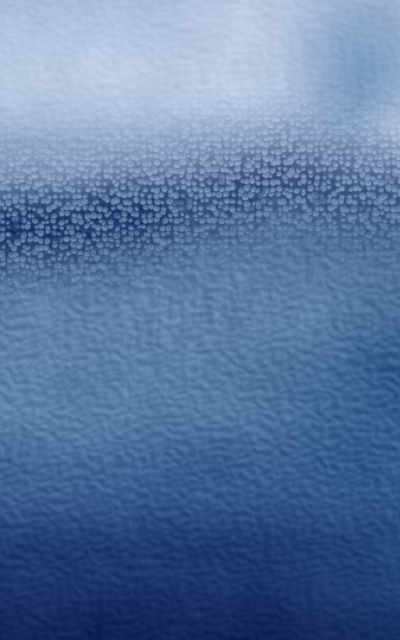
Give the GLSL for this texture, as a Shadertoy shader.

```glsl
const float BEAD_SCALE = 100.0;   // beads per canvas height
const float RIPPLE_SCALE = 85.0;  // fine relief of the misted glass
const float RIPPLE_DEPTH = 0.075;
const float BAND_WIDTH = 0.058;
const float BAND_DEPTH = 0.92;
const float STREAK_DEPTH = 0.045;
const vec3 CLEAR_GLASS = vec3(0.10, 0.19, 0.39);
const vec3 BRIGHT_MIST = vec3(0.78, 0.83, 0.92);
const vec3 BLUE_MIST = vec3(0.47, 0.60, 0.75);
const vec3 DEEP_TEAL = vec3(0.16, 0.33, 0.52);

// Backdrop colours, evenly spaced from top to bottom
const vec3 BACKDROP[9] = vec3[9](
    vec3(0.67, 0.74, 0.85), vec3(0.71, 0.78, 0.88), vec3(0.57, 0.66, 0.79),
    vec3(0.36, 0.48, 0.64), vec3(0.38, 0.51, 0.66), vec3(0.34, 0.48, 0.64),
    vec3(0.22, 0.36, 0.55), vec3(0.12, 0.22, 0.43), vec3(0.07, 0.14, 0.34));

vec2 hash2(vec2 cell) {
    vec3 h = fract(cell.xyx * vec3(0.1031, 0.1030, 0.0973));
    h += dot(h, h.yzx + 33.33);
    return fract((h.xx + h.yz) * h.zy);
}

float gradientDot(vec2 cell, vec2 offset) {
    float angle = 6.2832 * hash2(cell).x;
    return dot(vec2(cos(angle), sin(angle)), offset);
}

float gradientNoise(vec2 p) {
    vec2 i = floor(p), f = fract(p);
    vec2 w = f * f * f * (f * (f * 6.0 - 15.0) + 10.0);
    vec2 e = vec2(1.0, 0.0);
    return mix(mix(gradientDot(i, f), gradientDot(i + e, f - e), w.x),
               mix(gradientDot(i + e.yx, f - e.yx), gradientDot(i + 1.0, f - 1.0), w.x), w.y);
}

float glow(vec2 p, vec2 centre, vec2 radius) {
    vec2 d = (p - centre) / radius;
    return exp(-dot(d, d));
}

// x: bead coverage, y: vertical position inside the nearest bead
vec2 beads(vec2 p, float pixel) {
    vec2 cell = floor(p), f = fract(p);
    float nearest = 9.0, edge = 9.0, lift = 0.0;
    for (int j = -1; j <= 1; j++)
    for (int i = -1; i <= 1; i++) {
        vec2 g = vec2(i, j);
        vec2 h = hash2(cell + g);
        vec2 d = f - g - 0.2 - 0.6 * h;
        float radius = mix(0.30, 0.56, fract(h.x * 7.0 + h.y * 3.0));
        float ratio = length(d) / radius;
        if (ratio < nearest) {
            nearest = ratio;
            edge = length(d) - radius;
            lift = d.y / radius;
        }
    }
    return vec2(1.0 - smoothstep(-pixel, pixel, edge), clamp(lift, -1.0, 1.0));
}

vec3 backdrop(vec2 q) {
    float t = clamp(q.y, 0.0, 1.0) * 8.0;
    int k = min(int(t), 7);
    vec3 col = mix(BACKDROP[k], BACKDROP[k + 1], smoothstep(0.0, 1.0, t - float(k)));
    col = mix(col, BRIGHT_MIST, 0.75 * glow(q, vec2(0.64, 0.05), vec2(0.16, 0.10)));
    col = mix(col, BRIGHT_MIST, 0.35 * glow(q, vec2(0.25, 0.13), vec2(0.30, 0.07)));
    col = mix(col, BLUE_MIST, 0.90 * glow(q, vec2(0.90, 0.11), vec2(0.15, 0.11)));
    col = mix(col, BRIGHT_MIST, 0.55 * glow(q, vec2(1.0, 0.20), vec2(0.07, 0.035)));
    col = mix(col, DEEP_TEAL, 0.85 * glow(q, vec2(1.05, 0.61), vec2(0.30, 0.14)));
    col = mix(col, DEEP_TEAL, 0.50 * glow(q, vec2(1.05, 0.88), vec2(0.25, 0.16)));
    return mix(col, BLUE_MIST, 0.22 * glow(q, vec2(0.10, 0.68), vec2(0.28, 0.10)));
}

void mainImage(out vec4 fragColor, in vec2 fragCoord) {
    vec2 uv = fragCoord / iResolution.xy;
    vec2 q = vec2(uv.x, 1.0 - uv.y);
    vec2 p = fragCoord / iResolution.y;
    float pixel = 1.0 / iResolution.y;
    vec3 col = backdrop(q);

    // Broad mottling and vertical runs
    col += 0.025 * gradientNoise(p * 9.0) + 0.02 * gradientNoise(p * 24.0);
    float runs = gradientNoise(p * vec2(65.0, 9.0)) + 0.6 * gradientNoise(p * vec2(130.0, 22.0));
    float runZone = glow(q, vec2(0.45, 0.48), vec2(0.45, 0.08)) + 0.5 * glow(q, vec2(0.8, 0.12), vec2(0.3, 0.12));
    col += STREAK_DEPTH * runs * runZone;

    // Dark clear band, rising to a hump on the right
    float bandY = mix(0.36, 0.305, smoothstep(0.0, 0.7, q.x));
    bandY -= 0.022 * glow(q, vec2(0.70, 0.30), vec2(0.12, 0.2));
    bandY += 0.012 * gradientNoise(vec2(p.x * 14.0, 3.0));
    float fromBand = q.y - bandY;
    float band = exp(-pow(fromBand / BAND_WIDTH, 2.0)) * mix(1.0, 0.62, smoothstep(0.3, 1.0, q.x));
    band *= 1.0 - 0.3 * glow(q, vec2(0.50, 0.32), vec2(0.08, 0.1));
    float clump = band * smoothstep(0.22, 0.42, gradientNoise(p * 23.0) + 0.25 * gradientNoise(p * 70.0));

    // Beads of water, darker above and brighter below
    vec2 warp = 0.003 * vec2(gradientNoise(p * 40.0), gradientNoise(p * 40.0 + 17.0));
    vec2 bead = beads((p + warp) * BEAD_SCALE, 1.2 * pixel * BEAD_SCALE);
    float reach = fromBand < 0.0 ? 0.12 : 0.09;
    float beadZone = exp(-pow(fromBand / reach, 2.0)) * mix(1.0, 0.75, q.x);
    vec3 film = mix(col, CLEAR_GLASS, BAND_DEPTH * max(band, clump));
    vec3 beadColor = mix(col, vec3(0.45, 0.55, 0.71), 0.6 * band) - 0.15 * bead.y * beadZone;
    col = mix(film, beadColor, bead.x * (0.78 - 0.6 * clump));
    col -= 0.09 * (1.0 - bead.x) * beadZone * (1.0 - band);

    // Fine rippled relief over the whole pane
    vec2 r = p * RIPPLE_SCALE * vec2(0.9, 1.25) + 0.5 * gradientNoise(p * 30.0);
    float relief = gradientNoise(r - vec2(0.15, 0.3)) - gradientNoise(r + vec2(0.15, 0.3));
    float grain = gradientNoise(p * 190.0);
    float depth = RIPPLE_DEPTH * mix(0.35, 1.0, smoothstep(0.12, 0.5, q.y)) * mix(1.0, 0.45, smoothstep(0.7, 1.0, q.y));
    col += depth * (relief + 0.3 * grain);

    fragColor = vec4(clamp(col, 0.0, 1.0), 1.0);
}
```
